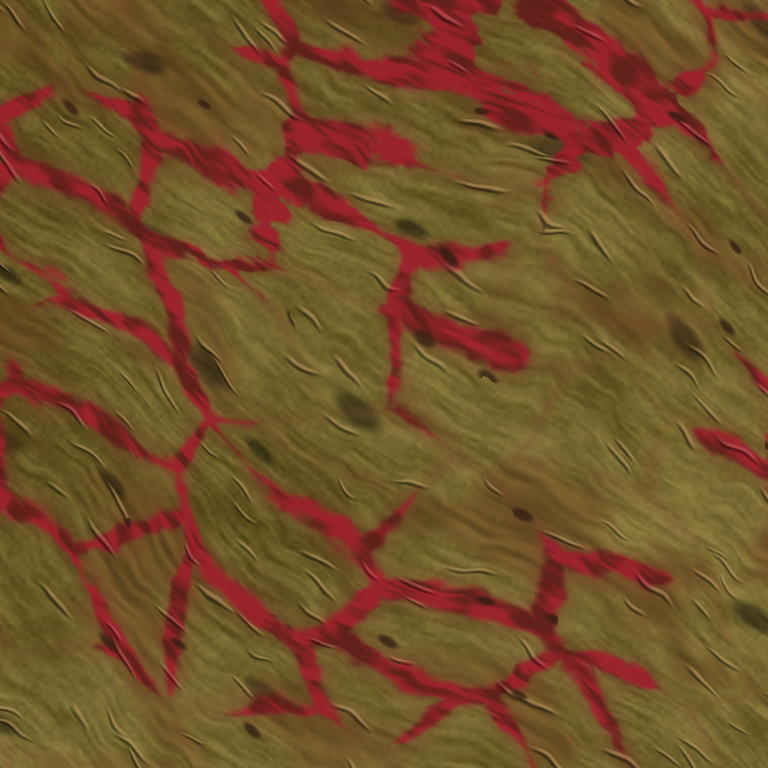
This texture is drawn by a three.js fragment shader. Its source:

```glsl
// Stained muscle tissue: olive fibres run from upper left to lower right, wrapped
// in a crimson web of connective strands. The web is the border distance of
// stretched Voronoi cells, thickened inside a dense patch; fibres are stretched noise.
#define FIBRE_DIR vec2(0.80, -0.60)
#define CELL_SCALE vec2(4.6, 8.2)
#define STRAND_WIDTH 0.012
#define PATCH_WIDTH 0.034
#define OLIVE_DARK vec3(0.335, 0.290, 0.100)
#define OLIVE_LIGHT vec3(0.525, 0.465, 0.230)
#define BROWN vec3(0.410, 0.275, 0.130)
#define RED_DARK vec3(0.370, 0.110, 0.100)
#define RED_BRIGHT vec3(0.620, 0.120, 0.170)
#define NUCLEUS vec3(0.190, 0.110, 0.070)
#define STREAK vec3(0.720, 0.580, 0.380)

varying vec2 vUv;

float hash(vec2 p) {
  vec3 h = fract(p.xyx * 0.1031);
  h += dot(h, h.yzx + 33.33);
  return fract((h.x + h.y) * h.z);
}

vec2 hash2(vec2 p) {
  return vec2(hash(p + 17.3), hash(p + 71.9));
}

float noise(vec2 p) {
  vec2 i = floor(p), f = fract(p);
  f = f * f * (3.0 - 2.0 * f);
  return mix(mix(hash(i), hash(i + vec2(1.0, 0.0)), f.x),
             mix(hash(i + vec2(0.0, 1.0)), hash(i + 1.0), f.x), f.y);
}

float fbm(vec2 p) {
  float sum = 0.0, amp = 0.53;
  for (int k = 0; k < 4; k++) {
    sum += amp * noise(p);
    p = p * 2.03 + 11.7;
    amp *= 0.5;
  }
  return sum;
}

float segment(vec2 p, vec2 a, vec2 b) {
  vec2 d = b - a;
  return length(p - a - d * clamp(dot(p - a, d) / dot(d, d), 0.0, 1.0));
}

// Distance to the nearest cell border, in canvas units.
float cellBorder(vec2 q) {
  vec2 s = q * CELL_SCALE, i = floor(s), nearest = vec2(0.0);
  float best = 9.0, border = 9.0;
  for (int y = -1; y <= 1; y++)
    for (int x = -1; x <= 1; x++) {
      vec2 c = i + vec2(float(x), float(y));
      vec2 r = c + hash2(c) - s;
      if (dot(r, r) < best) { best = dot(r, r); nearest = r; }
    }
  for (int y = -2; y <= 2; y++)
    for (int x = -2; x <= 2; x++) {
      vec2 c = i + vec2(float(x), float(y));
      vec2 r = c + hash2(c) - s, gap = r - nearest;
      if (dot(gap, gap) > 0.0001) {
        vec2 n = normalize(gap);
        border = min(border, dot(0.5 * (r + nearest), n) / length(n * CELL_SCALE));
      }
    }
  return border;
}

// Soft ellipses scattered one per grid cell, kept with the given chance.
float scatter(vec2 q, vec2 grid, vec2 radius, float chance, float seed) {
  vec2 i = floor(q * grid);
  float mask = 0.0;
  for (int y = -1; y <= 1; y++)
    for (int x = -1; x <= 1; x++) {
      vec2 c = i + vec2(float(x), float(y));
      vec2 r = q - (c + hash2(c + seed)) / grid;
      r.y += r.x * (hash(c + seed + 5.0) - 0.5) * 0.5;
      float size = 0.6 + 0.6 * hash(c + seed + 9.0);
      float dot1 = 1.0 - smoothstep(0.45, 1.15, length(r / (radius * size)));
      mask = max(mask, dot1 * step(hash(c + seed + 3.0), chance));
    }
  return mask;
}

void main() {
  // Fibre frame: x along the fibres, y across, bent by slow noise
  vec2 p = vUv;
  vec2 q = vec2(dot(p, FIBRE_DIR), dot(p, vec2(-FIBRE_DIR.y, FIBRE_DIR.x))) + 2.0;
  q.y += 0.10 * (noise(p * 2.6 + 4.0) - 0.5) + 0.025 * (noise(p * 8.0) - 0.5);
  vec2 wavy = q + vec2(0.0, 0.012 * (noise(q * vec2(34.0, 20.0)) - 0.5));

  // Olive fibres with fine fibrils, grain and slow shading
  float fibril = noise(wavy * vec2(16.0, 115.0));
  float fine = noise(wavy * vec2(38.0, 210.0) + 7.0);
  float grain = noise(p * 190.0);
  float shade = fbm(p * 3.2 + 8.0);
  float tone = 0.54 + 0.55 * (fibril - 0.5) + 0.45 * (fine - 0.5)
             + 0.25 * (grain - 0.5) + 1.1 * (shade - 0.5) + 0.14 * (p.x - 0.5);
  vec3 col = mix(OLIVE_DARK, OLIVE_LIGHT, clamp(tone, -0.15, 1.15));
  float stain = smoothstep(0.50, 0.72, fbm(q * vec2(6.0, 13.0) + 3.0));
  col = mix(col, BROWN * (0.80 + 0.4 * fibril), 0.65 * stain);
  col *= 1.0 - 0.40 * scatter(q, vec2(5.0, 8.0), vec2(0.040, 0.018), 0.35, 40.0);

  // Crimson web: thin broken strands, swelling in the dense patch
  float patchy = max(1.0 - smoothstep(0.01, 0.12, segment(p, vec2(0.30, 0.70), vec2(0.53, 0.88))),
                     1.0 - smoothstep(0.03, 0.21, segment(p, vec2(0.60, 0.95), vec2(0.80, 0.85))));
  float present = smoothstep(0.40, 0.66, noise(p * 5.0 + 21.0));
  float width = max(mix(-0.016, STRAND_WIDTH, present), patchy * PATCH_WIDTH - 0.012);
  vec2 bent = q + 0.045 * (vec2(fbm(p * 9.0), fbm(p * 9.0 + 30.0)) - 0.5);
  float border = cellBorder(bent) + (0.020 + 0.035 * patchy) * (fbm(wavy * vec2(22.0, 48.0)) - 0.5);
  float strand = 1.0 - smoothstep(width - 0.005, width + 0.007, border);
  float halo = 1.0 - smoothstep(width, width + 0.028, border);
  float thread = 0.65 * noise(wavy * vec2(28.0, 75.0) + 13.0) + 0.35 * fine;
  vec3 red = mix(RED_DARK, RED_BRIGHT, smoothstep(0.22, 0.66, thread));
  col = mix(col, BROWN + vec3(0.06, -0.03, 0.03), 0.35 * halo);
  col = mix(col, red, 0.92 * strand);

  // Pale wavy streaks, each with a dark lower edge, then dark nuclei
  vec2 grid = vec2(10.0, 26.0), slim = vec2(0.030, 0.0026);
  float pale = scatter(wavy, grid, slim, 0.42, 60.0);
  float under = scatter(wavy + vec2(0.0, 0.004), grid, slim, 0.42, 60.0);
  col *= 1.0 - 0.38 * under;
  col = mix(col, mix(STREAK, vec3(0.74, 0.36, 0.38), strand), 0.55 * pale);
  float nuclei = scatter(q, vec2(8.0, 13.0), vec2(0.017, 0.0075), 0.16 + 0.25 * halo, 90.0);
  col = mix(col, NUCLEUS, 0.75 * nuclei);

  gl_FragColor = vec4(col, 1.0);
}
```
